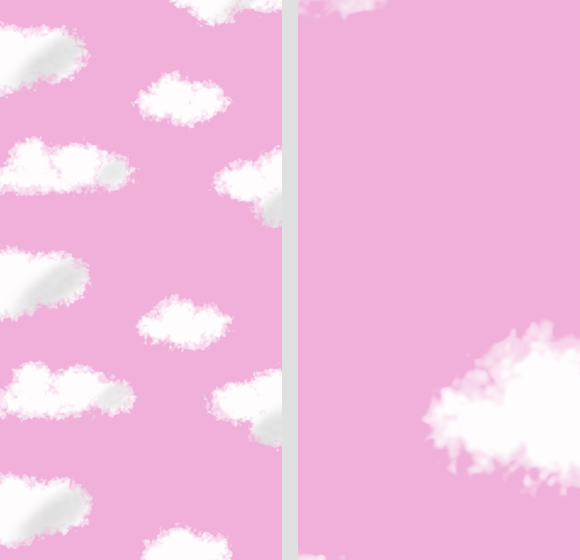
Left: the whole. Right: its middle third, enlarged.
A Shadertoy shader for this pattern:

```glsl
// Soft white clouds drifting over flat pink, four kinds repeated in three rows.
// Each cloud is a union of elliptical lobes whose rim is broken up by cellular
// puffs; tilted grey smears shade the undersides. Canvas height is 100 units.

vec2 hash22(vec2 p) {
    vec3 q = fract(p.xyx * vec3(0.1031, 0.1030, 0.0973));
    q += dot(q, q.yzx + 33.33);
    return fract((q.xx + q.yz) * q.zy);
}

float valueNoise(vec2 p) {
    vec2 i = floor(p), f = fract(p);
    f = f * f * (3.0 - 2.0 * f);
    return mix(mix(hash22(i).x, hash22(i + vec2(1, 0)).x, f.x),
               mix(hash22(i + vec2(0, 1)).x, hash22(i + vec2(1, 1)).x, f.x), f.y);
}

// Round bumps: high at scattered centres, creased between them
float puffs(vec2 p) {
    vec2 cell = floor(p);
    float nearest = 2.0;
    for (int y = -1; y <= 1; y++)
        for (int x = -1; x <= 1; x++) {
            vec2 c = cell + vec2(x, y);
            nearest = min(nearest, length(c + hash22(c + 57.0) - p));
        }
    return 0.45 - nearest;
}

// Approximate depth inside an ellipse, negative outside
float lobe(vec2 p, vec2 centre, vec2 radius) {
    return (1.0 - length((p - centre) / radius)) * min(radius.x, radius.y);
}

float smoothMax(float a, float b) {
    float h = max(0.8 - abs(a - b), 0.0);
    return max(a, b) + h * h / 3.2;
}

float leftBank(vec2 p) {
    return smoothMax(lobe(p, vec2(0.5, 10.2), vec2(8.5, 6.5)),
                     lobe(p, vec2(8.8, 9.4), vec2(6.9, 5.0)));
}

float smallCloud(vec2 p) {
    float d = smoothMax(lobe(p, vec2(31.6, 17.0), vec2(4.6, 4.4)),
                        lobe(p, vec2(28.2, 18.0), vec2(3.7, 3.0)));
    d = smoothMax(d, lobe(p, vec2(36.8, 17.3), vec2(4.6, 3.2)));
    return smoothMax(d, lobe(p, vec2(34.0, 19.2), vec2(4.6, 3.0)));
}

float longCloud(vec2 p) {
    float d = smoothMax(lobe(p, vec2(5.8, 28.6), vec2(4.3, 4.0)),
                        lobe(p, vec2(14.0, 29.6), vec2(6.0, 4.3)));
    d = smoothMax(d, lobe(p, vec2(20.0, 30.8), vec2(4.0, 3.4)));
    return smoothMax(d, lobe(p, vec2(7.0, 31.9), vec2(12.5, 2.9)));
}

float rightBank(vec2 p) {
    float d = smoothMax(lobe(p, vec2(44.5, 32.5), vec2(6.3, 3.8)),
                        lobe(p, vec2(51.0, 31.2), vec2(6.0, 5.0)));
    return smoothMax(d, lobe(p, vec2(50.0, 36.6), vec2(4.9, 4.0)));
}

// Soft shadow stretched along a rising diagonal
float smear(vec2 p, vec2 centre, vec2 radius) {
    vec2 q = mat2(0.8, 0.6, -0.6, 0.8) * (p - centre);
    q = vec2(dot(p - centre, vec2(0.8, -0.6)), dot(p - centre, vec2(0.6, 0.8))) / radius;
    return exp(-dot(q, q) * dot(q, q));
}

// Translucent rim, then a dense core
void paint(inout vec3 col, float depth, float rim, float grain, float shade) {
    float d = depth + rim;
    float alpha = 0.5 * smoothstep(-0.2, 0.5, d)
                + 0.5 * smoothstep(0.2, 1.7, d + 1.2 * (grain - 0.5));
    vec3 body = mix(vec3(0.995, 0.988, 0.993), vec3(0.88, 0.875, 0.88),
                    shade * (0.75 + 0.35 * grain));
    col = mix(col, body, alpha);
}

void mainImage(out vec4 fragColor, in vec2 fragCoord) {
    vec2 p = fragCoord / iResolution.y * 100.0;
    p.y = 100.0 - p.y;

    // Shared rim and streak textures
    vec2 warped = p + 0.7 * vec2(valueNoise(p * 0.9), valueNoise(p * 0.9 + 40.0)) - 0.35;
    float rim = 1.3 * puffs(warped / 2.1) + 0.9 * puffs(warped / 0.95 + 9.0)
              + 0.8 * (valueNoise(p * 2.3) - 0.5);
    float streak = valueNoise(vec2(dot(p, vec2(0.12, -0.09)), dot(p, vec2(0.5, 0.66))));
    float grain = 0.6 * valueNoise(p * 1.1 + 17.0) + 0.4 * streak;

    vec3 col = vec3(0.94, 0.69, 0.85);

    // Lone cloud cut by the top edge
    float top = smoothMax(lobe(p, vec2(38.2, 0.4), vec2(4.8, 4.2)),
                          lobe(p, vec2(46.0, -1.2), vec2(9.0, 3.4)));
    top = smoothMax(top, lobe(p, vec2(34.6, -1.2), vec2(4.5, 3.2)));
    paint(col, top, rim, grain, 0.6 * smear(p, vec2(43.0, 0.5), vec2(5.0, 1.5)));

    // Rows of the four kinds, each nudged a little
    for (int row = 0; row < 3; row++) {
        float r = float(row);
        vec2 q = p - vec2(0.0, 40.4 * r);
        vec2 nudge = hash22(vec2(r, 5.0)) - 0.5;
        vec2 a = q - vec2(0.5 * r, 0.5 * nudge.y);
        vec2 b = q - nudge;
        vec2 c = q - vec2(0.0, -0.4 * r);
        vec2 d = q - vec2(-1.1, -1.0) * r;
        paint(col, leftBank(a), rim, grain, smear(a, vec2(9.0, 11.0), vec2(8.5, 3.0)));
        paint(col, smallCloud(b), rim, grain, 0.0);
        paint(col, longCloud(c), rim, grain, 0.75 * smear(c, vec2(20.3, 30.8), vec2(3.6, 2.0)));
        paint(col, rightBank(d), rim, grain, smear(d, vec2(49.8, 37.6), vec2(6.5, 2.8)));
    }
    fragColor = vec4(col, 1.0);
}
```
